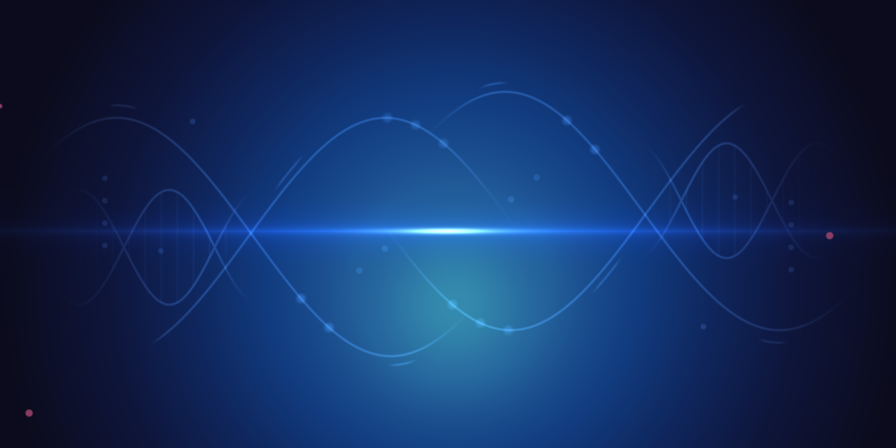
A Shadertoy shader for this background:

```glsl
// Deep blue backdrop with a teal glow, a thin horizontal lens flare and faint
// helix strands. Strands, rungs and beads are built for one half and repeated
// by a half turn about the centre. Units: canvas height = 1, centre = (0, 0).

const float HELIX_FREQ = 5.13;
const float COIL_FREQ = 15.5;

// 1 below "inner", falling linearly to 0 at "outer".
float ramp(float outer, float inner, float d) {
    return clamp((outer - d) / (outer - inner), 0.0, 1.0);
}

float gauss(vec2 p, vec2 size) {
    vec2 q = p / size;
    return exp(-dot(q, q));
}

// Soft window over [a, b].
float span(float x, float a, float b, float soft) {
    return smoothstep(a - soft, a + soft, x) * (1.0 - smoothstep(b - soft, b + soft, x));
}

float stroke(float d, float halfWidth, float aa) {
    return 1.0 - smoothstep(halfWidth - aa, halfWidth + aa, d);
}

float waveY(float x, float peakX, float midY, float amp, float freq) {
    return midY + amp * cos(freq * (x - peakX));
}

// Approximate distance to a cosine curve, corrected by its slope.
float waveDist(vec2 p, float peakX, float midY, float amp, float freq) {
    float slope = amp * freq * sin(freq * (p.x - peakX));
    return abs(p.y - waveY(p.x, peakX, midY, amp, freq)) / sqrt(1.0 + slope * slope);
}

float longStrand(vec2 p, float peakX, float shift, float aa) {
    return stroke(waveDist(p, peakX, -0.029 + shift, 0.266, HELIX_FREQ), 0.0025, aa);
}

float dotRow(vec2 p, vec2 start, vec2 stride, int count, float radius, float aa) {
    float d = 1e3;
    for (int i = 0; i < count; i++) d = min(d, length(p - start - stride * float(i)));
    return stroke(d, radius, aa);
}

// Evenly spaced beads riding on a long strand.
float beads(vec2 p, float startX, int count, float peakX, float aa) {
    float d = 1e3;
    for (int i = 0; i < count; i++) {
        float x = startX + 0.0625 * float(i);
        d = min(d, length(p - vec2(x, waveY(x, peakX, -0.029, 0.266, HELIX_FREQ))));
    }
    return stroke(d, 0.010, aa + 0.003);
}

// Tight coil of two opposed strands with vertical rungs.
float coil(vec2 p, float aa) {
    float upper = stroke(waveDist(p, -0.622, -0.052, 0.128, COIL_FREQ), 0.0025, aa);
    float lower = stroke(waveDist(p, -0.622, -0.052, -0.128, COIL_FREQ), 0.0025, aa);
    float window = smoothstep(-0.90, -0.65, p.x) * (1.0 - smoothstep(-0.54, -0.43, p.x));
    float reach = 0.128 * abs(cos(COIL_FREQ * (p.x + 0.622)));
    float rungX = abs(fract((p.x + 0.622) / 0.036) - 0.5) * 0.036;
    float rungs = stroke(rungX, 0.002, aa) * ramp(reach + aa, reach - aa, abs(p.y + 0.052));
    return window * (0.75 * max(upper, lower) + 0.16 * rungs);
}

// All line work of one half.
float helixHalf(vec2 p, float aa) {
    float ink = 0.75 * longStrand(p, -0.74, 0.0, aa) * span(p.x, -0.85, -0.02, 0.08);
    ink += 0.75 * longStrand(p, -0.14, 0.0, aa)
         * smoothstep(-0.67, -0.63, p.x) * (1.0 - smoothstep(-0.06, 0.17, p.x));
    ink += coil(p, aa);
    // Short dashes running beside the strands.
    ink += 0.6 * longStrand(p, -0.74, 0.028, aa) * span(p.x, -0.75, -0.70, 0.012);
    ink += 0.6 * longStrand(p, -0.14, 0.025, aa) * span(p.x, -0.38, -0.33, 0.012);
    ink += 0.6 * longStrand(p, -0.74, -0.020, aa) * span(p.x, -0.125, -0.08, 0.012);
    // Beads, the node column and drifting motes.
    ink += 0.7 * beads(p, -0.328, 2, -0.74, aa);
    ink += 0.5 * beads(p, -0.135, 3, -0.14, aa);
    ink += 0.8 * dotRow(p, vec2(-0.766, 0.102), vec2(0.0, -0.050), 4, 0.006, aa);
    ink += 0.6 * dotRow(p, vec2(-0.641, -0.060), vec2(0.071, 0.289), 2, 0.006, aa);
    ink += 0.4 * dotRow(p, vec2(-0.198, -0.104), vec2(0.057, 0.049), 2, 0.007, aa);
    return ink;
}

vec3 backdrop(vec2 p) {
    float d = length(p - vec2(0.01, -0.13));
    vec3 col = vec3(0.045, 0.045, 0.115);
    col = mix(col, vec3(0.055, 0.085, 0.235), ramp(1.00, 0.76, d));
    col = mix(col, vec3(0.058, 0.150, 0.365), ramp(0.76, 0.58, d));
    col = mix(col, vec3(0.068, 0.235, 0.500), ramp(0.58, 0.41, d));
    col = mix(col, vec3(0.120, 0.335, 0.585), ramp(0.41, 0.22, d));
    float teal = gauss(p - vec2(0.015, -0.18), vec2(0.17));
    return mix(col, vec3(0.220, 0.580, 0.700), 0.85 * teal);
}

vec3 flare(vec2 p) {
    float across = exp(-p.x * p.x / 0.55);
    vec3 light = vec3(0.00, 0.025, 0.11) * across * gauss(vec2(0.0, p.y), vec2(1.0, 0.05));
    light += vec3(0.05, 0.14, 0.34) * across * exp(-abs(p.y) / 0.009);
    light += vec3(0.25, 0.32, 0.20) * gauss(p, vec2(0.16, 0.006));
    return light + vec3(0.50, 0.45, 0.10) * gauss(p, vec2(0.075, 0.006));
}

void mainImage(out vec4 fragColor, in vec2 fragCoord) {
    vec2 p = (fragCoord - 0.5 * iResolution.xy) / iResolution.y;
    float aa = 1.0 / iResolution.y;
    vec3 col = backdrop(p);

    float ink = helixHalf(p, aa) + helixHalf(-p, aa);
    col += vec3(0.10, 0.17, 0.25) * ink * ramp(1.05, 0.55, abs(p.x));
    col += flare(p - vec2(-0.003, -0.016));

    // Rose sparks near the sides.
    float sparks = dotRow(p, vec2(-0.935, -0.422), vec2(1.787, 0.396), 2, 0.008, aa);
    sparks += dotRow(p, vec2(-1.0, 0.263), vec2(0.0), 1, 0.005, aa);
    col = mix(col, vec3(0.62, 0.27, 0.42), 0.85 * min(sparks, 1.0));
    fragColor = vec4(clamp(col, 0.0, 1.0), 1.0);
}
```
